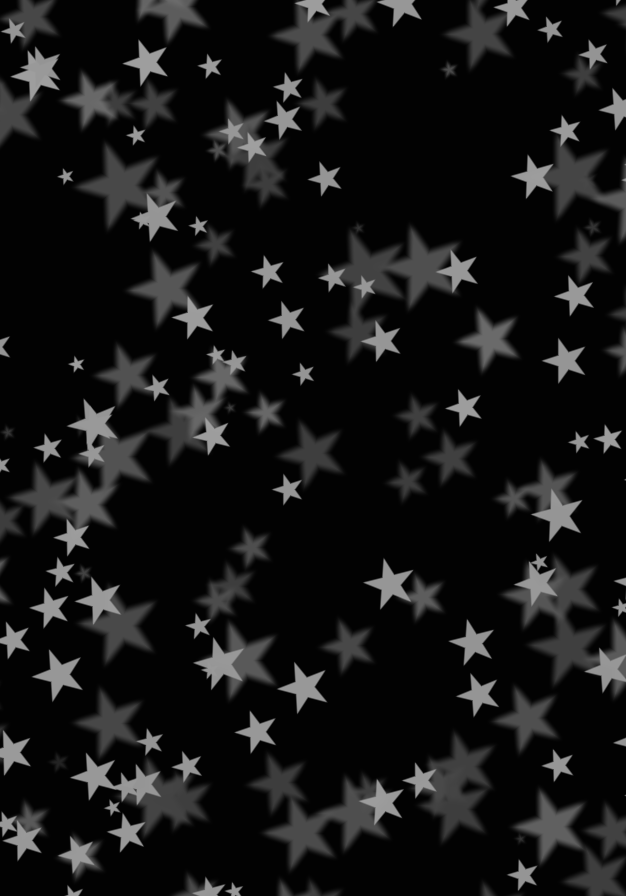
Reproduce this pattern procedurally as a WebGL 1 fragment shader.

```glsl
precision highp float;
uniform vec2 u_resolution;

// Lengths are fractions of the canvas height.
#define FAR_CELL 0.13
#define FAR_DENSITY 0.74
#define FAR_RADIUS vec2(0.022, 0.054)
#define FAR_TONE vec2(0.26, 0.45)
#define FAR_BLUR 0.0055
#define NEAR_CELL 0.085
#define NEAR_DENSITY 0.43
#define NEAR_RADIUS vec2(0.010, 0.032)
#define NEAR_TONE vec2(0.60, 0.64)
#define NEAR_BLUR 0.0012
#define TILT 3.1416
#define BACKGROUND 0.008

const float SECTOR = 1.2566371; // a fifth of a turn

vec4 hash4(vec2 cell) {
  vec4 h = fract(cell.xyxy * vec4(0.1031, 0.1030, 0.0973, 0.1099));
  h += dot(h, h.wzxy + 33.33);
  return fract((h.xxyz + h.yzzw) * h.zywx);
}

// Coverage of a five-pointed star whose edges and tips soften with blur.
float star(vec2 p, float radius, float tilt, float blur) {
  float len = length(p);
  float angle = abs(mod(atan(p.y, p.x + 1e-7) - tilt + 0.5 * SECTOR, SECTOR) - 0.5 * SECTOR);
  vec2 folded = len * vec2(cos(angle), sin(angle));
  float edge = dot(folded - vec2(radius, 0.0), vec2(0.309, 0.951));
  float body = 1.0 - smoothstep(-blur, blur, edge);
  float tip = 1.0 - smoothstep(radius - 2.0 * blur, radius + blur, len);
  return body * tip;
}

// Slow waves that gather the stars into loose groups.
float grouping(vec2 p) {
  return 0.14 * sin(p.x * 11.0 + 2.0 * sin(p.y * 7.0))
       + 0.12 * sin(p.y * 15.0 - p.x * 6.0 + 1.3);
}

// Paints one jittered grid of stars over the given shade.
float paintStars(float shade, vec2 p, float cellSize, float seed, float density,
                 vec2 radii, vec2 tones, float blur, float opacity) {
  vec2 shifted = p / cellSize + seed * vec2(0.37, 0.61);
  vec2 home = floor(shifted);
  float softness = max(blur, 0.6 / u_resolution.y);
  for (int y = -1; y <= 1; y++) {
    for (int x = -1; x <= 1; x++) {
      vec2 cell = home + vec2(float(x), float(y));
      vec4 place = hash4(cell + seed * 17.0 + 40.0);
      vec4 look = hash4(cell.yx + seed * 29.0 + 90.0);
      vec2 offset = (shifted - cell - place.xy) * cellSize;
      float present = step(place.z, density + grouping(p - offset));
      float radius = mix(radii.x, radii.y, place.w);
      float tone = mix(tones.x, tones.y, look.x * look.x);
      float tilt = TILT + 0.16 * (look.y - 0.5);
      float cover = star(offset, radius, tilt, softness);
      shade = mix(shade, tone, present * cover * opacity);
    }
  }
  return shade;
}

void main() {
  vec2 p = gl_FragCoord.xy / u_resolution.y;
  float shade = BACKGROUND;

  // Faint specks, then large blurred stars, then small crisp ones.
  shade = paintStars(shade, p, FAR_CELL, 5.0, 0.3, vec2(0.006, 0.014),
                     vec2(0.15, 0.40), 0.003, 0.9);
  for (int i = 0; i < 2; i++) {
    shade = paintStars(shade, p, FAR_CELL, 1.0 + float(i), FAR_DENSITY,
                       FAR_RADIUS, FAR_TONE, FAR_BLUR, 0.92);
  }
  for (int i = 0; i < 2; i++) {
    shade = paintStars(shade, p, NEAR_CELL, 3.0 + float(i), NEAR_DENSITY,
                       NEAR_RADIUS, NEAR_TONE, NEAR_BLUR, 0.97);
  }

  gl_FragColor = vec4(vec3(shade), 1.0);
}
```
